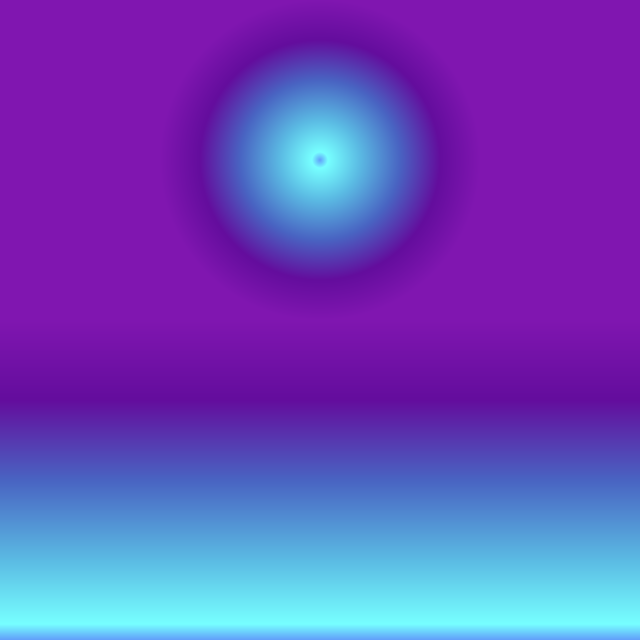
This background is drawn by a three.js fragment shader. Its source:

```glsl
// A glowing cyan orb above a horizon glow on a violet field.
varying vec2 vUv;

const vec2 ORB_CENTER = vec2(0.5, 0.75);
const float ORB_REACH = 0.25;    // radius at which the orb fades out
const float FLOOR_REACH = 0.5;   // height at which the floor glow fades out

// Ramp positions, as fractions of each reach
const float RIM_STOP = 0.05;
const float SKY_STOP = 0.25;
const float BLUE_STOP = 0.5;
const float SHADE_STOP = 0.75;

const vec3 CORE_BLUE = vec3(0.38, 0.62, 0.98);
const vec3 RIM_CYAN = vec3(0.465, 1.0, 1.0);
const vec3 SKY_BLUE = vec3(0.355, 0.73, 0.89);
const vec3 DEEP_BLUE = vec3(0.285, 0.39, 0.76);
const vec3 DARK_VIOLET = vec3(0.39, 0.05, 0.615);
const vec3 FIELD_VIOLET = vec3(0.5, 0.086, 0.69);

// Linear fraction of t between two stops
float between(float a, float b, float t) {
  return clamp((t - a) / (b - a), 0.0, 1.0);
}

// Colour by normalized distance from a light source
vec3 glowRamp(float t) {
  vec3 color = mix(CORE_BLUE, RIM_CYAN, between(0.0, RIM_STOP, t));
  color = mix(color, SKY_BLUE, between(RIM_STOP, SKY_STOP, t));
  color = mix(color, DEEP_BLUE, between(SKY_STOP, BLUE_STOP, t));
  color = mix(color, DARK_VIOLET, between(BLUE_STOP, SHADE_STOP, t));
  return mix(color, FIELD_VIOLET, between(SHADE_STOP, 1.0, t));
}

void main() {
  // The nearer source, orb or floor, sets the colour
  float orb = length(vUv - ORB_CENTER) / ORB_REACH;
  float ground = vUv.y / FLOOR_REACH;
  gl_FragColor = vec4(glowRamp(min(orb, ground)), 1.0);
}
```
